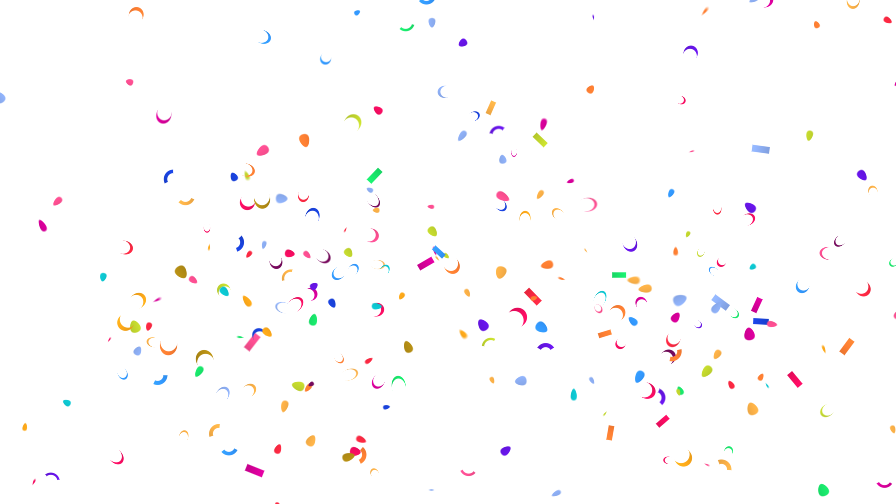
Reproduce this pattern procedurally as a Shadertoy shader.

```glsl
// Confetti on white: several jittered grids scatter small turned pieces
// (eggs, crescents, curled ribbons and bars) in bright colours. A density
// field gathers them into two loose clouds and thins them to the top.

const float CELL = 0.098;      // grid spacing, in canvas heights
const int LAYERS = 4;
const int COLOR_COUNT = 16;
const vec3 PAPER = vec3(1.0);

const vec3 PALETTE[COLOR_COUNT] = vec3[COLOR_COUNT](
    vec3(0.98, 0.69, 0.28), vec3(0.99, 0.31, 0.57),
    vec3(0.55, 0.68, 0.95), vec3(0.98, 0.16, 0.26),
    vec3(1.00, 0.50, 0.20), vec3(0.96, 0.05, 0.38),
    vec3(0.10, 0.26, 0.86), vec3(0.99, 0.66, 0.10),
    vec3(0.40, 0.08, 0.90), vec3(0.20, 0.60, 1.00),
    vec3(0.84, 0.00, 0.60), vec3(0.10, 0.90, 0.42),
    vec3(0.76, 0.84, 0.18), vec3(0.05, 0.78, 0.82),
    vec3(0.70, 0.55, 0.08), vec3(0.46, 0.04, 0.36));

float hash(vec2 p, float seed) {
    return fract(sin(dot(p, vec2(127.1, 311.7)) + seed * 74.7) * 43758.5453);
}

vec2 rotate(vec2 p, float angle) {
    float c = cos(angle), s = sin(angle);
    return vec2(c * p.x - s * p.y, s * p.x + c * p.y);
}

// Ellipse with one end narrower than the other
float eggDistance(vec2 p, vec2 radii) {
    p.x *= 1.0 + 0.3 * clamp(p.y / radii.y, -1.0, 1.0);
    return (length(p / radii) - 1.0) * min(radii.x, radii.y);
}

// Disc with a shifted disc cut away, leaving pointed tips
float crescentDistance(vec2 p, float radius, float shift) {
    float cut = radius - length(p - vec2(0.0, -shift));
    return max(length(p) - radius, cut);
}

// Ring section with blunt ends
float ribbonDistance(vec2 p, float radius, float halfWidth, float halfAngle) {
    float ring = abs(length(p) - radius) - halfWidth;
    vec2 edge = vec2(cos(halfAngle), -sin(halfAngle));
    return max(ring, dot(vec2(abs(p.x), p.y), edge));
}

float barDistance(vec2 p, vec2 halfSize) {
    vec2 d = abs(p) - halfSize;
    return length(max(d, 0.0)) + min(max(d.x, d.y), 0.0);
}

float cloud(vec2 p, vec2 center, vec2 spread) {
    vec2 d = (p - center) / spread;
    return exp(-dot(d, d));
}

// Chance that a grid cell at p holds a piece
float density(vec2 p, float aspect) {
    float left = cloud(p, vec2(0.30 * aspect, 0.36), vec2(0.36, 0.27));
    float right = cloud(p, vec2(0.74 * aspect, 0.36), vec2(0.38, 0.28));
    float bridge = cloud(p, vec2(0.52 * aspect, 0.56), vec2(0.38, 0.20));
    return 0.11 + 0.58 * max(left, right) + 0.24 * bridge;
}

// Picks a shape for the piece of this cell
float pieceDistance(vec2 p, vec2 id) {
    float kind = hash(id, 1.0);
    float size = mix(0.5, 1.2, hash(id, 2.0));
    float form = hash(id, 3.0);
    if (kind < 0.45)
        return eggDistance(p, vec2(mix(0.0055, 0.0095, form), 0.0115) * size);
    if (kind < 0.78) {
        p.x /= mix(0.65, 1.0, form);
        float radius = 0.0165 * size;
        p.y += 0.7 * radius;
        return crescentDistance(p, radius, radius * mix(0.22, 0.5, form));
    }
    if (kind < 0.86) {
        p.y += 0.012;
        return ribbonDistance(p, 0.0155, mix(0.002, 0.0045, form), 1.0);
    }
    if (kind < 0.93)
        return barDistance(p, vec2(0.016, 0.0062) * mix(0.75, 1.15, form));
    return eggDistance(p, vec2(0.0022, 0.0065) * size);
}

// Paints one grid of pieces over the colour beneath
vec3 paintLayer(vec3 color, vec2 uv, float layer, float aspect, float pixel) {
    vec2 origin = vec2(0.37, 0.61) * layer;
    vec2 grid = uv / CELL + origin;
    for (int y = -1; y <= 1; y++)
    for (int x = -1; x <= 1; x++) {
        vec2 cell = floor(grid) + vec2(x, y);
        vec2 id = cell + layer * vec2(41.0, 67.0);
        vec2 spot = cell + vec2(hash(id, 4.0), hash(id, 5.0));
        vec2 center = (spot - origin) * CELL;
        if (hash(id, 6.0) > density(center, aspect)) continue;

        vec2 p = rotate(uv - center, 6.2832 * hash(id, 7.0));
        float focus = hash(id, 8.0);
        float soft = max(0.6 * pixel, 0.0024 * focus * focus * focus);
        float cover = 1.0 - smoothstep(-soft, soft, pieceDistance(p, id));

        // Early palette entries come up more often
        float pick = pow(hash(id, 9.0), 1.3);
        vec3 tint = PALETTE[int(pick * float(COLOR_COUNT))];
        tint *= 1.0 + clamp(p.x * 5.0, -0.07, 0.07);
        color = mix(color, tint, cover);
    }
    return color;
}

void mainImage(out vec4 fragColor, in vec2 fragCoord) {
    float pixel = 1.0 / iResolution.y;
    float aspect = iResolution.x * pixel;
    vec3 color = PAPER;
    for (int i = 0; i < LAYERS; i++)
        color = paintLayer(color, fragCoord * pixel, float(i), aspect, pixel);
    fragColor = vec4(clamp(color, 0.0, 1.0), 1.0);
}
```
